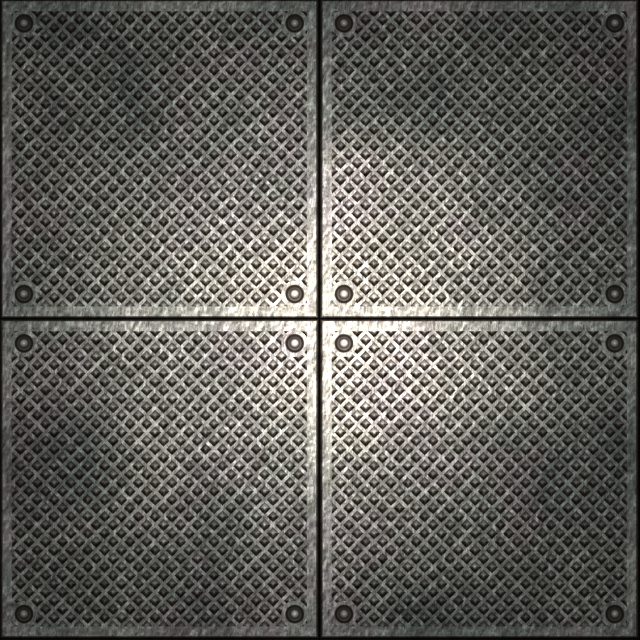
This texture is drawn by a WebGL 2 fragment shader. Its source:

```glsl
#version 300 es
precision highp float;
// Four worn steel floor panels with staggered pyramid studs and corner bolts.
// Each panel is a fract() repeat; a rotated lattice places its studs, value
// noise adds grain and stains, and a spotlight brightens the middle.
uniform vec2 u_resolution;
out vec4 fragColor;

const float PANELS = 2.0;                       // panels across and down
const float STUD_ROWS = 38.0;                   // lattice rows per panel
const float STUD_SIZE = 0.365;                  // half side, in lattice cells
const float STUD_MARGIN = 0.039;                // plain rim, in panel widths
const vec2 SEAM_SHIFT = vec2(-0.001, 0.002);    // seam offset on the canvas
const vec2 SEAM_HALF = vec2(0.0048, 0.0038);    // seam half widths
const float BOLT_INSET = 0.0385;
const float BOLT_RADIUS = 0.0145;
const float COLLAR_RADIUS = 0.0210;
const float AMBIENT = 0.32;
const float SPOT_GAIN = 0.78;
const float SPOT_FALLOFF = 9.0;
const vec3 DARK = vec3(0.085, 0.060, 0.040);
const vec3 COOL_STEEL = vec3(0.94, 1.00, 0.96);
const vec3 WARM_STEEL = vec3(1.00, 0.97, 0.91);
const vec3 ROSE_STAIN = vec3(1.02, 0.96, 0.97);

float hash(vec2 p) {
  vec3 q = fract(vec3(p.xyx) * 0.1031);
  q += dot(q, q.yzx + 33.33);
  return fract((q.x + q.y) * q.z);
}

float noise(vec2 p) {
  vec2 i = floor(p), f = fract(p);
  f = f * f * (3.0 - 2.0 * f);
  return mix(mix(hash(i), hash(i + vec2(1, 0)), f.x),
             mix(hash(i + vec2(0, 1)), hash(i + vec2(1, 1)), f.x), f.y);
}

float fbm(vec2 p) {
  float sum = 0.0, amp = 0.53;
  for (int k = 0; k < 4; k++) {
    sum += amp * noise(p);
    p = 2.03 * p + 17.3;
    amp *= 0.5;
  }
  return sum;
}

// Slightly upright grain of the weathered surface.
float grain(vec2 p) { return fbm(p * vec2(150.0, 95.0)); }

// Filled step: 1 below the edge, 0 above, softened by w.
float below(float edge, float x, float w) {
  return 1.0 - smoothstep(edge - w, edge + w, x);
}

// Returns stud brightness in x and coverage in y.
vec2 stud(vec2 local, vec2 panel, float px) {
  vec2 g = local * STUD_ROWS - 0.5;
  vec2 lattice = vec2(g.x + g.y, g.x - g.y) * 0.5;
  vec2 cell = round(lattice);
  vec2 d = lattice - cell;
  vec2 offset = vec2(d.x + d.y, d.x - d.y);
  float w = px * PANELS * STUD_ROWS * 0.5;
  float variation = hash(cell + panel * 61.0 + 80.0);
  float size = STUD_SIZE + 0.035 * (variation - 0.5);
  float dist = max(abs(d.x), abs(d.y)) + 0.10 * dot(d, d);

  // Lit upper facets, dark lower facets, outline and bright apex.
  float tone = mix(0.15, 0.56, smoothstep(-0.10, 0.14 + w, offset.y));
  tone += 0.10 * smoothstep(0.0, 0.3, offset.x) * step(0.0, offset.y);
  tone *= mix(0.45, 1.0, below(size - 0.08, dist, 0.05 + w));
  tone += 0.62 * exp(-dot(offset, offset) * 26.0);
  tone *= 0.8 + 0.4 * variation;

  vec2 rim = min(local, 1.0 - local);
  float inside = smoothstep(-0.003, 0.003, min(rim.x, rim.y) - STUD_MARGIN);
  return vec2(tone, below(size, dist, 0.02 + w) * inside);
}

// Concentric bolt: dark recess, pale washer, dark gap, shining dome.
float boltTone(vec2 d, float w) {
  float r = length(d);
  float tone = mix(0.14, 0.50 - 0.2 * d.y, below(0.70, r, 0.06 + w));
  tone = mix(tone, 0.10, below(0.57, r, 0.04 + w));
  tone = mix(tone, 0.75 + 0.5 * d.y, below(0.43, r, 0.05 + w));
  return tone + 0.6 * exp(-dot(d, d) * 25.0);
}

void main() {
  vec2 uv = gl_FragCoord.xy / u_resolution;
  float px = 1.0 / min(u_resolution.x, u_resolution.y);
  vec2 tiled = (uv - SEAM_SHIFT) * PANELS;
  vec2 panel = floor(tiled), local = fract(tiled);
  vec2 edge = min(local, 1.0 - local) / PANELS;

  // Plate surface with embossed grain, flecks and broad wear.
  float g = grain(uv);
  float relief = g - grain(uv + vec2(-0.002, 0.003));
  float wear = fbm(uv * vec2(9.0, 7.0) + 3.0);
  float fleck = smoothstep(0.56, 0.70, noise(uv * vec2(310.0, 190.0)) * 0.5 + g * 0.5);
  float tone = 0.60 + 0.50 * g + 0.65 * relief + 0.14 * fleck;

  // Studs stay clear of the bolt collars.
  vec2 toBolt = (edge - BOLT_INSET) * sign(0.5 - local);
  float boltDist = length(toBolt);
  vec2 s = stud(local, panel, px);
  s.y *= smoothstep(COLLAR_RADIUS - 0.001, COLLAR_RADIUS + 0.001, boltDist);
  tone = mix(tone, s.x * (0.65 + 0.6 * g) + 0.35 * relief, s.y);
  float bolt = boltTone(toBolt / BOLT_RADIUS, px / BOLT_RADIUS);
  tone = mix(tone, bolt * (0.8 + 0.4 * g), below(BOLT_RADIUS, boltDist, 0.0008 + px * 0.5));

  // Seams: worn brown bevel around a black core.
  vec2 seam = edge / SEAM_HALF;
  vec2 soft = 0.16 + 0.5 * px / SEAM_HALF;
  float bevel = max(below(1.0, seam.x, soft.x), below(1.0, seam.y, soft.y));
  float core = max(below(0.42, seam.x, soft.x), below(0.42, seam.y, soft.y));
  tone = mix(tone, 0.08 + 0.26 * g, bevel) * (1.0 - 0.9 * core);

  // Spotlight, stains and steel tint.
  vec2 c = uv - 0.5;
  float spot = exp(-dot(c, c) * SPOT_FALLOFF);
  float light = (AMBIENT + SPOT_GAIN * spot) * (0.74 + 0.56 * wear);
  vec3 steel = mix(COOL_STEEL, WARM_STEEL, clamp(spot * 0.8 + wear - 0.3, 0.0, 1.0));
  steel = mix(steel, ROSE_STAIN, 0.6 * smoothstep(0.5, 0.75, fbm(uv * 11.0 + 29.0)));
  vec3 color = steel * max(tone, 0.0) * light;
  color += DARK * (1.0 - clamp(tone, 0.0, 1.0)) * (0.5 + 0.6 * spot) * (1.0 - 0.7 * core);
  fragColor = vec4(clamp(color, 0.0, 1.0), 1.0);
}
```
